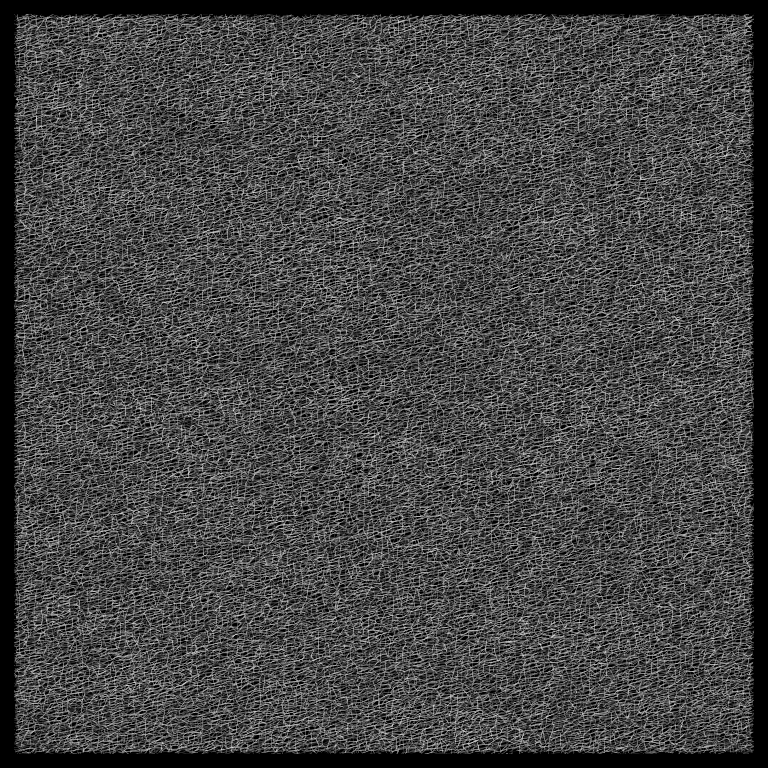
Write a Shadertoy shader that draws this texture.

```glsl
vec3 hash3(ivec3 cell) {
    uvec3 v = uvec3(cell + 4096) * 1664525u + 1013904223u;
    v.x += v.y * v.z; v.y += v.z * v.x; v.z += v.x * v.y;
    v ^= v >> 16u;
    v.x += v.y * v.z; v.y += v.z * v.x; v.z += v.x * v.y;
    return vec3(v >> 8u) / 16777216.0;
}

float cornerSlope(ivec2 corner, vec2 offset) {
    float angle = 6.2832 * hash3(ivec3(corner, 99)).x;
    return dot(vec2(cos(angle), sin(angle)), offset);
}

float gradientNoise(vec2 p) {
    ivec2 i = ivec2(floor(p));
    vec2 f = fract(p);
    vec2 u = f * f * f * (f * (f * 6.0 - 15.0) + 10.0);
    float low = mix(cornerSlope(i, f), cornerSlope(i + ivec2(1, 0), f - vec2(1, 0)), u.x);
    float high = mix(cornerSlope(i + ivec2(0, 1), f - vec2(0, 1)), cornerSlope(i + ivec2(1, 1), f - vec2(1, 1)), u.x);
    return mix(low, high, u.y);
}

// A net of thin threads: the borders of stretched, slanted Voronoi cells
float threadNet(vec2 p, vec2 cellSize, int layer, float border, float pixel) {
    vec2 q = vec2(p.x, p.y - 0.22 * p.x) / cellSize + hash3(ivec3(7, 3, layer)).xy;
    ivec2 home = ivec2(floor(q));
    vec2 f = fract(q);

    // Nearest seed
    ivec2 nearCell = ivec2(0);
    vec2 nearOffset = vec2(9.0);
    float nearTone = 0.0;
    for (int y = -1; y <= 1; y++)
    for (int x = -1; x <= 1; x++) {
        vec3 seed = hash3(ivec3(home + ivec2(x, y), layer));
        vec2 offset = vec2(x, y) + seed.xy - f;
        if (dot(offset, offset) < dot(nearOffset, nearOffset)) {
            nearCell = ivec2(x, y);
            nearOffset = offset;
            nearTone = seed.z;
        }
    }

    // Threads along the borders to the other seeds, each with its own tone
    float light = 0.0;
    for (int y = -2; y <= 2; y++)
    for (int x = -2; x <= 2; x++) {
        ivec2 other = nearCell + ivec2(x, y);
        if (other == nearCell) continue;
        vec3 seed = hash3(ivec3(home + other, layer));
        vec2 offset = vec2(other) + seed.xy - f;
        vec2 normal = normalize(offset - nearOffset);

        // Distance to the thread in canvas units, undoing stretch and slant
        vec2 slope = normal / cellSize;
        slope.x -= 0.22 * slope.y;
        float d = dot(0.5 * (offset + nearOffset), normal) / length(slope);

        // Share of the pixel that the thread covers
        float width = 0.0007;
        float cover = clamp((0.5 * (width + pixel) - d) / pixel, 0.0, min(1.0, width / pixel));
        float tone = fract(nearTone + seed.z);
        float rim = 0.018 + 0.005 * fract(tone * 7.0);
        cover *= smoothstep(rim - 0.0006, rim + 0.0006, border);
        light = max(light, cover * mix(0.25, 0.82, tone * tone));
    }
    return light;
}

void mainImage(out vec4 fragColor, in vec2 fragCoord) {
    vec2 uv = fragCoord / iResolution.xy;
    vec2 edge = min(uv, 1.0 - uv);
    float border = min(edge.x, edge.y);
    float pixel = 1.0 / iResolution.y;

    // Shared crinkle gathers threads and opens dark pockets
    vec2 p = uv;
    p.y += 0.002 * gradientNoise(uv * vec2(70.0, 130.0));
    p.x += 0.0008 * gradientNoise(uv.yx * 110.0 + 31.0);

    // Three flat nets, crossed by the upright threads of a fourth
    float gap = 1.0;
    for (int i = 0; i < 3; i++)
        gap *= 1.0 - threadNet(p, vec2(0.014, 0.0045), i, border, pixel);
    gap *= 1.0 - threadNet(p, vec2(0.0075, 0.016), 3, border, pixel);

    // Faint broad unevenness
    float light = (1.0 - gap) * (1.0 + 0.12 * gradientNoise(uv * vec2(6.0, 14.0)));
    fragColor = vec4(vec3(min(light, 1.0)), 1.0);
}
```
